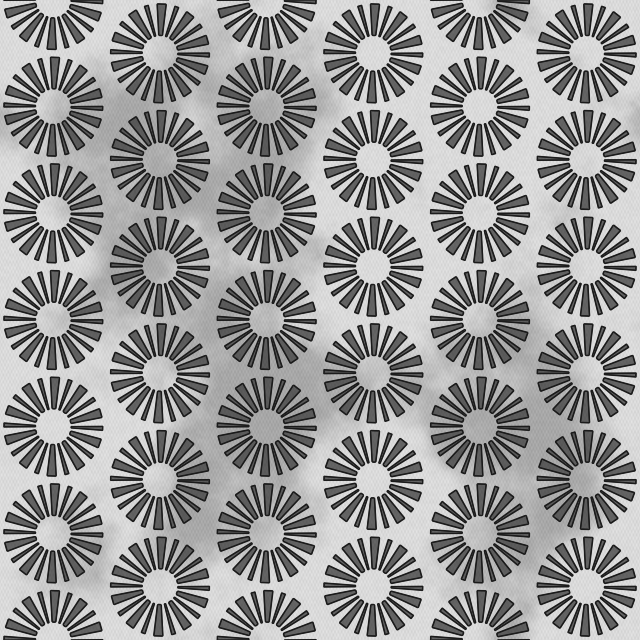
Reproduce this pattern procedurally as a WebGL 1 fragment shader.

```glsl
precision highp float;
// Staggered columns of outlined radial-blade rosettes on a clouded woven ground.
uniform vec2 u_resolution;

#define REPEATS 6.0              // rosettes across and down
#define BLADES 10.0              // wide blades per rosette, with as many narrow ones
#define TILT 0.28                // angle of the first wide blade
#define RADII vec2(0.160, 0.470) // inner and outer end of the blades
#define WIDE vec2(0.024, 0.051)  // half widths at the inner and outer end
#define NARROW vec2(0.013, 0.026)
#define STROKE 0.0155            // outline width
#define INK 0.105
#define FILL 0.385
#define GROUND 0.855
#define CLOUD_DEPTH 0.20
#define THREADS 192.0            // weave bumps across the canvas

const float TAU = 6.2831853;

float hash(vec2 p) {
  return fract(sin(dot(p, vec2(127.1, 311.7))) * 43758.5453);
}

// Value noise that wraps after "cells" lattice cells.
float wrapNoise(vec2 uv, float cells, float seed) {
  vec2 p = uv * cells;
  vec2 i = floor(p), f = fract(p);
  f = f * f * (3.0 - 2.0 * f);
  vec2 lo = mod(i, cells) + seed, hi = mod(i + 1.0, cells) + seed;
  return mix(mix(hash(lo), hash(vec2(hi.x, lo.y)), f.x),
             mix(hash(vec2(lo.x, hi.y)), hash(hi), f.x), f.y);
}

float clouds(vec2 uv) {
  float sum = 0.0, weight = 0.5, cells = 5.0;
  for (int octave = 0; octave < 6; octave++) {
    sum += weight * wrapNoise(uv, cells, 17.0 * float(octave));
    weight *= 0.54;
    cells *= 2.0;
  }
  return sum;
}

// Distance to the nearest of a ring of tapered blades with rounded corners.
float bladeRing(vec2 p, float turn, vec2 halfWidth, float corner) {
  float sector = TAU / BLADES;
  float angle = atan(p.y, p.x) - turn;
  angle -= sector * floor(angle / sector + 0.5);
  vec2 q = length(p) * vec2(cos(angle), sin(angle));
  float along = clamp((q.x - RADII.x) / (RADII.y - RADII.x), 0.0, 1.0);
  float middle = 0.5 * (RADII.x + RADII.y);
  vec2 edge = vec2(abs(q.x - middle) - (RADII.y - middle),
                   abs(q.y) - mix(halfWidth.x, halfWidth.y, along)) + corner;
  return length(max(edge, 0.0)) + min(max(edge.x, edge.y), 0.0) - corner;
}

float rosette(vec2 p) {
  float wide = bladeRing(p, TILT, WIDE, 0.018);
  float narrow = bladeRing(p, TILT + 0.5 * TAU / BLADES, NARROW, 0.012);
  return min(wide, narrow);
}

// Small bumps, each row shifted by half a thread.
float weave(vec2 uv) {
  vec2 t = uv * THREADS;
  float row = floor(t.y);
  return cos(TAU * (t.x + 0.5 * mod(row, 2.0))) * sin(0.5 * TAU * fract(t.y));
}

void main() {
  vec2 uv = gl_FragCoord.xy / u_resolution;

  // Odd columns sit half a repeat higher.
  vec2 grid = uv * REPEATS;
  grid.y += 0.5 + 0.5 * mod(floor(grid.x), 2.0);
  float d = rosette(fract(grid) - 0.5);
  float soft = 0.6 * REPEATS / min(u_resolution.x, u_resolution.y);

  // Stained cloth
  float stain = smoothstep(0.42, 0.74, clouds(uv));
  float grain = wrapNoise(uv, 256.0, 5.0) - 0.5;
  float bump = weave(uv);
  float shade = GROUND - CLOUD_DEPTH * stain + 0.03 * bump + 0.025 * grain;

  // Blades and their outlines
  float fillShade = FILL - 0.035 * stain + 0.012 * bump + 0.02 * grain;
  shade = mix(shade, INK, 1.0 - smoothstep(-soft, soft, d));
  shade = mix(shade, fillShade, 1.0 - smoothstep(-soft, soft, d + STROKE));

  gl_FragColor = vec4(vec3(shade), 1.0);
}
```
